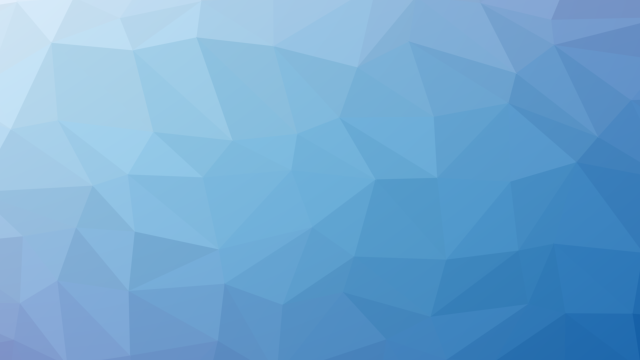
This background is drawn by a Shadertoy shader. Its source:

```glsl
// Low-poly background: a jittered triangle mesh shaded by a pale-to-deep blue gradient.

#define CELL_SIZE vec2(0.200, 0.167)  // mesh cell, in canvas heights
#define JITTER 0.37                   // vertex shift, in cells
#define FACET_CONTRAST 0.045          // brightness spread between facets
#define FACET_SLOPE 0.22              // gradient kept inside each facet
#define SEED 17.0

// Gradient colours: three rows, each from left to right
const vec3 ICE        = vec3(0.87, 0.92, 0.97);
const vec3 SKY        = vec3(0.63, 0.77, 0.89);
const vec3 PERIWINKLE = vec3(0.46, 0.57, 0.78);
const vec3 MIST       = vec3(0.66, 0.80, 0.91);
const vec3 AZURE      = vec3(0.42, 0.68, 0.84);
const vec3 COBALT     = vec3(0.24, 0.50, 0.74);
const vec3 LAVENDER   = vec3(0.51, 0.59, 0.80);
const vec3 STEEL      = vec3(0.31, 0.53, 0.75);
const vec3 NAVY       = vec3(0.07, 0.36, 0.64);

vec2 hash22(vec2 p) {
    vec3 q = fract(vec3(p.xyx) * vec3(0.1031, 0.1030, 0.0973));
    q += dot(q, q.yzx + 33.33);
    return fract((q.xx + q.yz) * q.zy);
}

float cross2(vec2 a, vec2 b) {
    return a.x * b.y - a.y * b.x;
}

// Quadratic curve through three colours at t = 0, 0.5 and 1
vec3 curve(vec3 a, vec3 b, vec3 c, float t) {
    return a * (1.0 - t) * (1.0 - 2.0 * t) + b * 4.0 * t * (1.0 - t) + c * t * (2.0 * t - 1.0);
}

// Smooth colour field, p in canvas heights
vec3 gradient(vec2 p) {
    vec2 uv = clamp(p * iResolution.y / iResolution.xy, 0.0, 1.0);
    vec3 bottom = curve(LAVENDER, STEEL, NAVY, uv.x);
    vec3 middle = curve(MIST, AZURE, COBALT, uv.x);
    vec3 top = curve(ICE, SKY, PERIWINKLE, uv.x);
    return curve(bottom, middle, top, uv.y);
}

vec2 meshVertex(vec2 id) {
    vec2 shift = 2.0 * hash22(id + SEED) - 1.0;
    return (id + JITTER * shift) * CELL_SIZE;
}

// Distance to the left side of the edge a -> b
float edgeDistance(vec2 p, vec2 a, vec2 b) {
    return cross2(b - a, p - a) / length(b - a);
}

// Adds one counter-clockwise facet: colour in rgb, coverage in a
void addFacet(inout vec4 sum, vec2 p, vec2 a, vec2 b, vec2 c) {
    float inside = min(edgeDistance(p, a, b), min(edgeDistance(p, b, c), edgeDistance(p, c, a)));
    float pixel = 0.8 / iResolution.y;
    float coverage = smoothstep(-pixel, pixel, inside);
    vec2 center = (a + b + c) / 3.0;
    float tone = FACET_CONTRAST * (hash22(center * 91.0 + SEED).x - 0.5);
    vec3 color = mix(gradient(center), gradient(p), FACET_SLOPE) + tone;
    sum += vec4(color, 1.0) * coverage;
}

void mainImage(out vec4 fragColor, in vec2 fragCoord) {
    vec2 p = fragCoord / iResolution.y;
    vec2 cell = floor(p / CELL_SIZE);
    vec4 sum = vec4(gradient(p), 1.0) * 0.001;

    // Visit the nearby quads, since jitter moves their corners across cells
    for (int y = -1; y <= 1; y++) {
        for (int x = -1; x <= 1; x++) {
            vec2 id = cell + vec2(x, y);
            vec2 a = meshVertex(id);
            vec2 b = meshVertex(id + vec2(1, 0));
            vec2 c = meshVertex(id + vec2(1, 1));
            vec2 d = meshVertex(id + vec2(0, 1));

            // Split along the diagonal that avoids slivers and folds
            float splitAC = min(cross2(b - a, c - a), cross2(c - a, d - a));
            float splitBD = min(cross2(b - a, d - a), cross2(c - b, d - b));
            if (splitAC > splitBD) {
                addFacet(sum, p, a, b, c);
                addFacet(sum, p, a, c, d);
            } else {
                addFacet(sum, p, a, b, d);
                addFacet(sum, p, b, c, d);
            }
        }
    }
    fragColor = vec4(sum.rgb / sum.a, 1.0);
}
```
